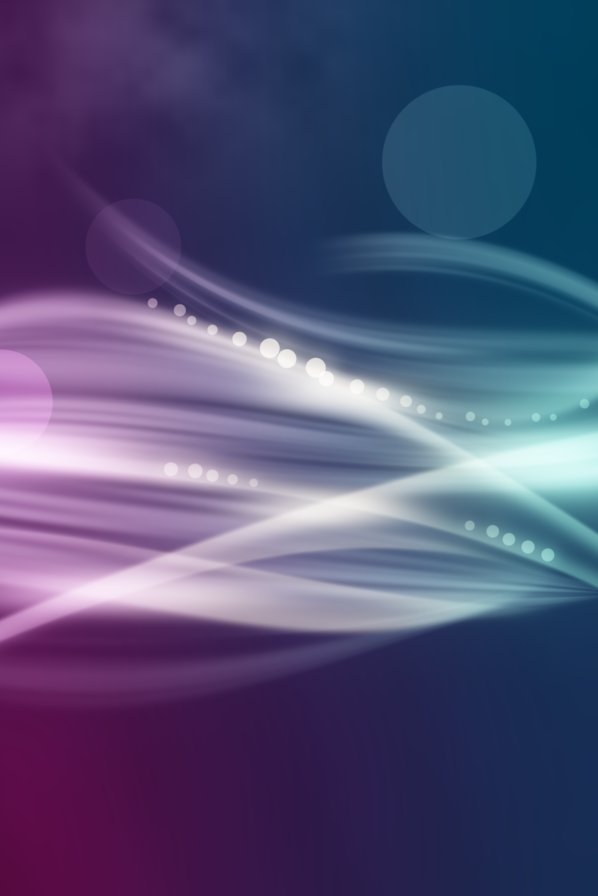
This background is drawn by a Shadertoy shader. Its source:

```glsl
float hash(vec2 p) {
    vec3 q = fract(p.xyx * .1031);
    q += dot(q, q.yzx + 33.33);
    return fract((q.x + q.y) * q.z);
}

float noise(vec2 p) {
    vec2 cell = floor(p), f = fract(p);
    f = f * f * (3. - 2. * f);
    return mix(mix(hash(cell), hash(cell + vec2(1, 0)), f.x),
               mix(hash(cell + vec2(0, 1)), hash(cell + 1.), f.x), f.y);
}

float fbm(vec2 p) {
    float sum = 0., gain = .5;
    for (int i = 0; i < 4; i++) {
        sum += gain * noise(p);
        p = p * 2.03 + 17.;
        gain *= .5;
    }
    return sum;
}

// Cubic through four heights, evenly spaced in x
float curve(float x, vec4 heights) {
    float t = 3. * x, a = t - 1., b = t - 2., c = t - 3.;
    return dot(heights, vec4(-a * b * c / 6., t * b * c / 2., -t * a * c / 2., t * a * b / 6.));
}

float window(float x, float start, float end) {
    return smoothstep(start, start + .2, x) * (1. - smoothstep(end - .2, end, x));
}

// Sheet of light with a separate softness on each side
float ribbon(vec2 p, vec4 heights, float above, float below) {
    float d = p.y - curve(p.x, heights);
    d /= d > 0. ? above : below;
    return exp(-d * d);
}

// Fine strands flowing between two curves
float bundle(vec2 p, vec4 top, vec4 bottom, float strands) {
    float low = curve(p.x, bottom);
    float t = (p.y - low) / max(curve(p.x, top) - low, .02);
    float threads = .65 * noise(vec2(t, p.x) * vec2(strands, 2) + strands * 3.)
                  + .35 * noise(vec2(t, p.x) * vec2(strands * 3., 3) + strands);
    float envelope = smoothstep(0., .35, t) * (1. - smoothstep(.8, 1.05, t));
    return envelope * smoothstep(.15, .85, threads);
}

float glow(vec2 p, vec2 center, vec2 radius) {
    vec2 d = (p - center) / radius;
    return exp(-dot(d, d));
}

float disc(vec2 p, vec2 center, float radius, float blur) {
    return 1. - smoothstep(radius - blur, radius + blur, length(p - center));
}

// Beads strung along a curve, largest around the peak
float beads(vec2 p, vec4 heights, vec2 span, float count, float peak, float size, float blur) {
    float sum = 0.;
    for (float i = 0.; i < count; i++) {
        float jitter = hash(vec2(i, count));
        float x = mix(span.x, span.y, (i + .6 * jitter) / count);
        float swell = exp(-pow(abs(x - peak) / .13, 2.));
        float radius = size * (.35 + .25 * jitter + .55 * swell);
        vec2 center = vec2(x, curve(x, heights) + .012 * (jitter - .5));
        sum += (.35 + .6 * swell) * disc(p, center, radius, blur);
        sum += .3 * swell * glow(p, center, vec2(radius * 2.2));
    }
    return sum;
}

vec3 backdrop(vec2 p) {
    float y = p.y / 1.5;
    vec3 left = mix(vec3(.36, .04, .27), vec3(.25, .09, .3), smoothstep(0., .6, y));
    vec3 middle = mix(vec3(.19, .09, .28), vec3(.12, .19, .34), smoothstep(.1, .8, y));
    vec3 right = mix(vec3(.09, .17, .32), vec3(0, .24, .35), smoothstep(.1, .9, y));
    vec3 color = mix(left, middle, smoothstep(0., .55, p.x));
    color = mix(color, right, smoothstep(.4, 1., p.x));
    float smoke = smoothstep(.3, .75, fbm(p * 5.));
    color += .12 * smoke * glow(p, vec2(.2, 1.42), vec2(.35, .2));
    float streaks = noise(vec2((p.x + .35 * p.y) * 9., p.y));
    return color * (.9 + .12 * fbm(p * 4.) + .08 * streaks);
}

void mainImage(out vec4 fragColor, in vec2 fragCoord) {
    vec2 p = fragCoord / iResolution.x;
    float x = p.x, blur = 1. / iResolution.x;
    vec3 pink = vec3(1, .62, .94), cream = vec3(1, .93, .8), mint = vec3(.52, 1, .83);
    vec3 tint = mix(mix(pink, cream, smoothstep(0., .5, x)), mint, smoothstep(.58, .95, x));
    vec3 veil = mix(vec3(.85, .62, .88), vec3(.52, .8, .8), smoothstep(.1, .9, x));
    vec4 stream = vec4(.97, .943, .822, .845), descent = vec4(.97, .94, .802, .6);
    vec4 beam = vec4(.738, .695, .635, .52), rise = vec4(.455, .585, .69, .77);
    vec4 sweep = vec4(1.34, 1.045, .947, .93), arch = vec4(.86, 1.04, 1.104, 1.02);
    float fadeOut = 1. - smoothstep(.7, .95, x), fadeIn = smoothstep(.5, .7, x);

    // Translucent veils
    float haze = .75 * fadeOut * bundle(p, stream + .03, vec4(.84, .81, .76, .58), 5.);
    haze += .55 * window(x, .15, 1.4) * bundle(p, sweep, vec4(1.28, .97, .84, .82), 4.);
    haze += .4 * fadeIn * bundle(p, arch, arch - .07, 3.);
    haze += .75 * bundle(p, vec4(.85, .83, .78, .8), vec4(.7, .67, .66, .67), 5.5);
    haze += .95 * window(x, -.3, 1.05) * bundle(p, beam + .01, vec4(.48, .44, .435, .49), 6.);
    haze += .22 * fadeOut * bundle(p, vec4(.46, .45, .47, .57), vec4(.31, .32, .42, .52), 3.5);
    haze += .22 * glow(p, vec2(.35, .7), vec2(.8, .2));
    haze += .22 * window(x, .05, 1.4) * ribbon(p, sweep, .012, .035);
    haze += .25 * fadeIn * ribbon(p, arch, .006, .035);

    // Bright ribbons
    float light = 1.1 * window(x, .15, .8) * ribbon(p, stream, .015, .035);
    light += .35 * (1. - smoothstep(.1, .4, x)) * ribbon(p, stream, .025, .03);
    light += .65 * smoothstep(.6, 1., x) * ribbon(p, stream, .045, .014);
    light += .65 * fadeIn * ribbon(p, descent, .006, .025);
    light += 1.8 * (1. - smoothstep(0., .55, x)) * ribbon(p, beam, .035, .016);
    light += .5 * ribbon(p, beam, .022, .005) + .85 * ribbon(p, rise, .007, .028);
    light += .7 * fadeOut * ribbon(p, vec4(.53, .475, .455, .58), .04, .01);
    light += .45 * fadeOut * ribbon(p, vec4(.61, .56, .5, .48), .005, .016);
    light += .4 * fadeOut * ribbon(p, vec4(.43, .545, .585, .5), .022, .005);

    // Hot spots where ribbons cross
    light += 2.6 * glow(p, vec2(.94, .725), vec2(.15, .045));
    light += .5 * glow(p, vec2(.98, .75), vec2(.25, .13));
    light += 1.6 * glow(p, vec2(0, .745), vec2(.16, .04));
    light += .5 * glow(p, vec2(0, .79), vec2(.22, .13));
    light += 1.5 * glow(p, vec2(.54, .645), vec2(.13, .028));
    light += 1.5 * glow(p, vec2(.19, .505), vec2(.22, .03));
    light += glow(p, vec2(.57, .84), vec2(.12, .028));

    // Beads and large pale discs
    light += 1.5 * beads(p, vec4(1.02, .961, .826, .83), vec2(.24, 1), 20., .49, .015, blur);
    light += .7 * beads(p, beam + .015, vec2(.28, .46), 5., .3, .012, blur);
    light += .7 * beads(p, beam + .02, vec2(.78, .95), 5., .9, .012, blur);
    vec3 discs = vec3(.09, .13, .14) * disc(p, vec2(.768, 1.227), .129, blur);
    discs += vec3(.07, .04, .07) * disc(p, vec2(.223, 1.086), .08, blur);
    discs += vec3(.45, .15, .42) * disc(p, vec2(0, .826), .088, blur);

    vec3 color = 1. - (1. - backdrop(p)) * exp(-veil * haze - tint * light - discs);
    fragColor = vec4(color, 1);
}
```
